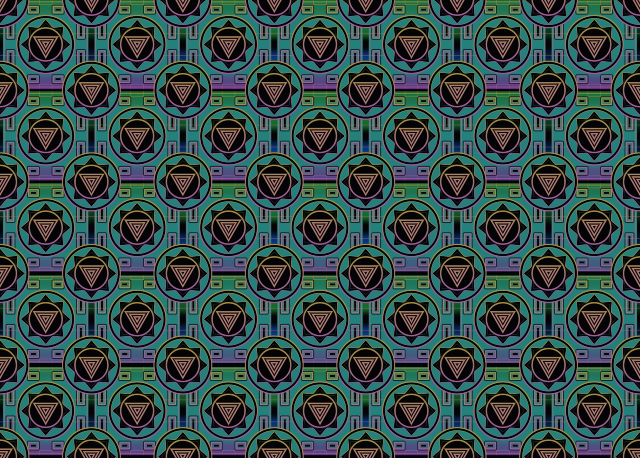
A WebGL 2 fragment shader for this pattern:

```glsl
#version 300 es
precision highp float;
uniform vec2 u_resolution;
out vec4 fragColor;

const vec2 REPEATS = vec2(7.0, 5.0);
const float TAU = 6.2831853;
const vec3 TEAL = vec3(0.14, 0.50, 0.48);
const vec3 INK = vec3(0.015, 0.015, 0.025);
const vec3 GOLD = vec3(0.66, 0.56, 0.25);
const vec3 MAUVE = vec3(0.63, 0.36, 0.60);
const vec3 ROSE = vec3(0.68, 0.48, 0.45);
const vec3 PURPLE = vec3(0.44, 0.16, 0.52);
const vec3 GREEN = vec3(0.10, 0.42, 0.16);
const vec3 BLUE = vec3(0.04, 0.20, 0.48);

float fill(float d, float px) {
  return 1.0 - smoothstep(-0.6 * px, 0.6 * px, d);
}

float stroke(float d, float halfWidth, float px) {
  return fill(abs(d) - halfWidth, px);
}

float box(vec2 p, vec2 halfSize) {
  vec2 d = abs(p) - halfSize;
  return length(max(d, 0.0)) + min(max(d.x, d.y), 0.0);
}

// Signed offset from the nearest lattice point
vec2 wrapCell(vec2 p) {
  return fract(p + 0.5) - 0.5;
}

// Nested outlines around a dark core
vec3 bracket(vec3 col, vec2 p, vec2 halfSize, vec3 line, float px) {
  float d = box(p, halfSize);
  col = mix(col, INK, 0.75 * stroke(d - 0.014, 0.005, px));
  col = mix(col, line, stroke(d, 0.006, px));
  col = mix(col, INK, fill(d + 0.021, px));
  return mix(col, line, 0.8 * stroke(d + 0.021, 0.003, px));
}

// Upright gate: bar shading from green to blue between four brackets
vec3 uprightGate(vec3 col, vec2 p, float tint, float px) {
  vec3 line = mix(MAUVE, ROSE, smoothstep(-0.2, 0.2, p.y));
  float reach = 1.0 - smoothstep(0.14, 0.27, abs(p.y));
  vec3 glow = mix(BLUE, GREEN, smoothstep(-0.08, 0.08, p.y));
  float lit = smoothstep(0.02, 0.13, abs(p.y)) * mix(0.35, 1.0, tint);
  col = mix(col, mix(INK, glow, lit), reach * fill(abs(p.x) - 0.033, px));
  col = mix(col, line, 0.75 * stroke(abs(p.x) - 0.046, 0.005, px));
  return bracket(col, abs(p) - vec2(0.115, 0.17), vec2(0.035, 0.10), line, px);
}

// Level gate: purple above the dark seam, green and gold below
vec3 levelGate(vec3 col, vec2 p, float tint, float px) {
  float side = smoothstep(-0.01, 0.01, p.y);
  vec3 wash = mix(GREEN, PURPLE, side);
  vec3 line = mix(GOLD, MAUVE, side);
  float ends = 1.0 - smoothstep(0.24, 0.42, abs(p.x));
  float band = exp(-p.y * p.y * 110.0) * ends;
  float stem = fill(abs(p.x) - 0.07, px) * (1.0 - smoothstep(0.1, 0.22, abs(p.y)));
  col = mix(col, wash, max(band, 0.65 * stem) * mix(0.65, 1.0, tint));
  col = mix(col, line, 0.7 * ends * stroke(abs(p.y) - 0.035, 0.006, px));
  col = mix(col, line, 0.5 * ends * stroke(abs(p.y) - 0.066, 0.004, px));
  col = mix(col, line, 0.45 * stroke(abs(p.x) - 0.07, 0.004, px));
  float seam = mix(0.023, 0.012, tint);
  col = mix(col, INK, ends * stroke(p.y, seam, px));
  return bracket(col, abs(p) - vec2(0.135, 0.12), vec2(0.052, 0.035), line, px);
}

// Ringed lotus holding nested triangles
vec3 medallion(vec3 col, vec2 p, float px) {
  float r = length(p);
  vec3 line = mix(MAUVE, GOLD, smoothstep(-0.22, 0.22, p.y));
  col = mix(col, TEAL, fill(r - 0.30, px));
  col = mix(col, INK, stroke(r - 0.300, 0.012, px));
  col = mix(col, line, stroke(r - 0.316, 0.006, px));
  col = mix(col, line, 0.55 * stroke(r - 0.284, 0.004, px));

  // Eight pointed petals
  float fold = abs(fract(atan(p.x, p.y) / TAU * 8.0 + 0.5) - 0.5) * 2.0;
  float petal = r - mix(0.204, 0.272, pow(1.0 - fold, 1.6));
  col = mix(col, INK, fill(petal, px));
  col = mix(col, line, 0.8 * stroke(petal, 0.005, px));
  float leaf = r - mix(0.185, 0.232, pow(1.0 - fold, 1.6));
  col = mix(col, mix(INK, TEAL, 0.6), 0.45 * stroke(leaf, 0.005, px));

  col = mix(col, INK, fill(r - 0.185, px));
  col = mix(col, line, stroke(r - 0.180, 0.008, px));

  // Three triangles pointing down
  vec2 t = p - vec2(0.0, 0.007);
  float tri = max(t.y, abs(t.x) * 0.866 - t.y * 0.5);
  vec3 tan1 = mix(ROSE, GOLD, smoothstep(0.0, 0.12, p.y) * 0.6);
  for (int i = 0; i < 3; i++) {
    col = mix(col, tan1, stroke(tri - 0.018 - 0.028 * float(i), 0.008, px));
  }
  return col;
}

void main() {
  vec2 p = gl_FragCoord.xy / u_resolution * REPEATS - vec2(0.0, 0.015);
  float px = REPEATS.y / u_resolution.y;
  vec2 center = wrapCell(p - 0.5);
  vec2 corner = wrapCell(p);

  // Gate tints drift slowly over columns and rows
  float columnTint = 0.5 - 0.5 * cos(TAU * floor(p.x + 0.5) / REPEATS.x);
  float rowTint = 0.5 + 0.5 * cos(TAU * (floor(p.y + 0.5) - 4.0) / REPEATS.y);

  vec3 col = TEAL;
  col = levelGate(col, vec2(center.x, corner.y), rowTint, px);
  col = uprightGate(col, vec2(corner.x, center.y), columnTint, px);
  col = mix(col, ROSE, 0.4 * stroke(abs(center.y) - 0.12, 0.004, px));

  vec2 nearest = dot(center, center) < dot(corner, corner) ? center : corner;
  col = medallion(col, nearest, px);
  fragColor = vec4(col, 1.0);
}
```
